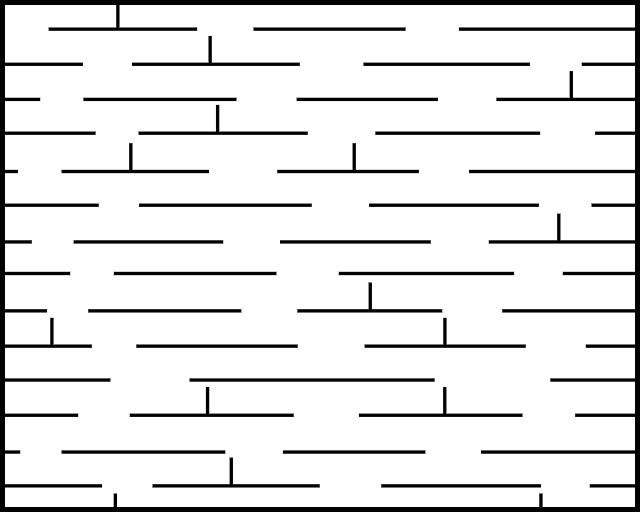
This pattern is drawn by a Shadertoy shader. Its source:

```glsl
// Black dashes in fourteen staggered rows inside a frame, with short posts on some dashes.
// Each row is a line cut by three gaps; gap places follow the row parity, a row
// shift and a hash. Posts stand near dash centres, chosen by one bit mask per row.

const vec2  SIZE = vec2(768.0, 615.0);   // canvas in design units
const vec3  PAPER = vec3(1.0);
const vec3  INK = vec3(0.005);
const float FRAME = 6.0;
const float LINE = 4.0;
const float POST_HEIGHT = 34.0;

const int   ROWS = 15;                   // the last row lies below the frame; only its posts show
const int   GAPS = 3;
const float FIRST_ROW = 35.0;
const float ROW_PITCH = 42.2;
const vec2  GAP_START = vec2(55.0, 133.0);   // even rows, odd rows
const vec2  GAP_PITCH = vec2(246.0, 267.0);
const float GAP_WIDTH[GAPS] = float[](56.0, 74.0, 65.0);
const float CENTRE_JITTER = 12.0;
const float WIDTH_JITTER = 16.0;
const float POST_JITTER = 16.0;

// One sparse row has wider spacing that grows to the right.
const int   SPARSE_ROW = 10;
const vec2  SPARSE_CENTRE = vec2(180.0, 411.0);  // start, pitch
const vec2  SPARSE_WIDTH = vec2(95.0, 44.0);     // first, growth

// Unevenness of each row: sideways shift, vertical drift, dashes with a post.
const float ROW_SHIFT[ROWS] = float[](-32.0, -1.0, 16.0, 13.0, -10.0, 10.0, 3.0, -26.0,
                                      24.0, 3.0, 0.0, -14.0, 0.0, 16.0, -30.0);
const float ROW_DRIFT[ROWS] = float[](0.0, 0.0, 0.0, -1.6, 2.2, 0.5, 2.4, -1.9,
                                      0.8, 1.0, -0.5, -0.4, 1.6, 0.0, 1.0);
const int   POST_MASK[ROWS] = int[](2, 2, 8, 2, 6, 0, 8, 0, 4, 5, 0, 6, 0, 2, 10);

// Two values in 0..1 without sine
vec2 hash22(vec2 p) {
    vec3 q = fract(p.xyx * vec3(0.1031, 0.1030, 0.0973));
    q += dot(q, q.yzx + 33.33);
    return fract((q.xx + q.yz) * q.zy);
}

// Left and right end of gap k in a row
vec2 gapEnds(int row, int k) {
    float n = float(k);
    float centre, width;
    if (row == SPARSE_ROW) {
        centre = SPARSE_CENTRE.x + n * SPARSE_CENTRE.y;
        width = SPARSE_WIDTH.x + n * SPARSE_WIDTH.y;
    } else {
        int parity = row & 1;
        vec2 jitter = hash22(vec2(row, k) + 1.0) - 0.5;
        centre = GAP_START[parity] + n * GAP_PITCH[parity]
               + ROW_SHIFT[row] + jitter.x * CENTRE_JITTER;
        width = GAP_WIDTH[k] + jitter.y * WIDTH_JITTER;
    }
    return centre + vec2(-0.5, 0.5) * width;
}

// Signed distance to a box given by two opposite corners
float boxDistance(vec2 p, vec2 low, vec2 high) {
    vec2 q = abs(p - 0.5 * (low + high)) - 0.5 * (high - low);
    return max(q.x, q.y);
}

void mainImage(out vec4 fragColor, in vec2 fragCoord) {
    vec2 p = fragCoord / iResolution.xy * SIZE;
    p.y = SIZE.y - p.y;                  // rows count from the top
    float pixel = SIZE.y / iResolution.y;

    // Frame
    float d = -boxDistance(p, vec2(FRAME), SIZE - FRAME);

    for (int row = 0; row < ROWS; row++) {
        float y = FIRST_ROW + float(row) * ROW_PITCH + ROW_DRIFT[row];
        float left = FRAME;
        for (int k = 0; k <= GAPS; k++) {
            // Dash between neighbouring gaps
            vec2 gap = k < GAPS ? gapEnds(row, k) : vec2(SIZE.x - FRAME);
            d = min(d, boxDistance(p, vec2(left, y - 0.5 * LINE),
                                      vec2(gap.x, y + 0.5 * LINE)));
            // Post on the dash
            if (((POST_MASK[row] >> k) & 1) == 1) {
                float sway = hash22(vec2(k, row) + 40.0).x - 0.5;
                float x = 0.5 * (left + gap.x) + sway * POST_JITTER;
                d = min(d, boxDistance(p, vec2(x - 0.5 * LINE, y - POST_HEIGHT),
                                          vec2(x + 0.5 * LINE, y)));
            }
            left = gap.y;
        }
    }

    float coverage = clamp(0.5 - d / pixel, 0.0, 1.0);
    fragColor = vec4(mix(PAPER, INK, coverage), 1.0);
}
```
